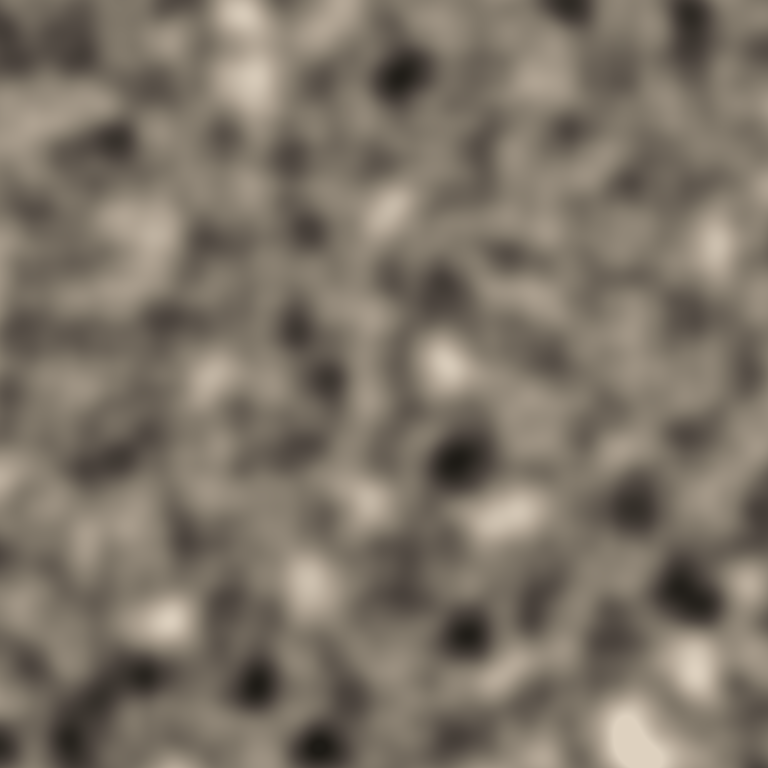
A three.js fragment shader for this texture:

```glsl
// Soft mottled stone: blurred dark and pale spots on a warm grey ground.
// Each lattice node carries a smooth signed spot, tilted and stretched at random;
// two faint layers of gradient noise cloud the ground between the spots.

varying vec2 vUv;

const float CELLS = 10.0;         // lattice nodes across the canvas
const float JITTER = 0.44;        // full range of spot offset, in cells
const float STRETCH = 0.16;       // elongation of the spots
const float SLOPE = 2.1;          // tilt that splits spots into dark and pale halves
const float CLOUD = 0.45;         // weight of the broad cloud layer
const float STREAK = 0.34;        // weight of the fine cloud layer
const float CONTRAST = 0.86;
const float SEED = 37.0;

const vec3 BLACK = vec3(0.115, 0.105, 0.085);
const vec3 UMBER = vec3(0.300, 0.270, 0.245);
const vec3 STONE = vec3(0.505, 0.470, 0.415);
const vec3 SAND = vec3(0.690, 0.640, 0.575);
const vec3 CREAM = vec3(0.870, 0.820, 0.750);

// Three random values in 0..1 for a lattice node
vec3 hash3(vec2 p) {
  vec3 q = fract(p.xyx * vec3(0.1031, 0.1030, 0.0973));
  q += dot(q, q.yxz + 33.33);
  return fract((q.xxy + q.yzz) * q.zyx);
}

// Slope of a unit gradient at a node, measured along the offset
float nodeSlope(vec2 node, vec2 offset) {
  float angle = 6.28318 * hash3(node).x;
  return dot(vec2(cos(angle), sin(angle)), offset);
}

float gradientNoise(vec2 p) {
  vec2 i = floor(p);
  vec2 f = p - i;
  vec2 w = f * f * f * (f * (f * 6.0 - 15.0) + 10.0);
  vec2 e = vec2(1.0, 0.0);
  float low = mix(nodeSlope(i, f), nodeSlope(i + e, f - e), w.x);
  float high = mix(nodeSlope(i + e.yx, f - e.yx), nodeSlope(i + 1.0, f - 1.0), w.x);
  return mix(low, high, w.y);
}

// Sum of the signed spots around the nearest lattice node
float spots(vec2 p) {
  vec2 nearest = floor(p + 0.5);
  float sum = 0.0;
  for (int y = -1; y <= 1; y++) {
    for (int x = -1; x <= 1; x++) {
      vec2 node = nearest + vec2(float(x), float(y));
      vec3 place = hash3(node + SEED);
      vec3 shape = hash3(node + SEED * 3.0);
      vec2 r = p - node - (place.xy - 0.5) * JITTER;

      // Elliptical distance along a random axis
      float angle = 3.14159 * shape.z;
      vec2 axis = vec2(cos(angle), sin(angle));
      vec2 local = vec2(dot(r, axis), dot(r, vec2(-axis.y, axis.x)));
      local *= vec2(1.0 - STRETCH, 1.0 + STRETCH);

      float falloff = max(1.0 - dot(local, local), 0.0);
      float bump = falloff * falloff * falloff * falloff * falloff;
      float v = place.z * 2.0 - 1.0;
      vec2 tilt = (shape.xy * 2.0 - 1.0) * SLOPE;
      sum += bump * (v * abs(v) + dot(tilt, r));
    }
  }
  return sum;
}

// Colour ramp for tones from -1 (black) to 1 (cream)
vec3 stoneColor(float tone) {
  float t = clamp(tone, -1.0, 1.0) * 2.0;
  vec3 color = mix(BLACK, UMBER, clamp(t + 2.0, 0.0, 1.0));
  color = mix(color, STONE, clamp(t + 1.0, 0.0, 1.0));
  color = mix(color, SAND, clamp(t, 0.0, 1.0));
  return mix(color, CREAM, clamp(t - 1.0, 0.0, 1.0));
}

void main() {
  vec2 p = vUv * CELLS;
  float tone = spots(p + SEED);
  tone += CLOUD * gradientNoise(p + SEED * 2.0);
  tone += STREAK * gradientNoise(p * 2.0 + SEED * 5.0);
  gl_FragColor = vec4(stoneColor(tone * CONTRAST), 1.0);
}
```
